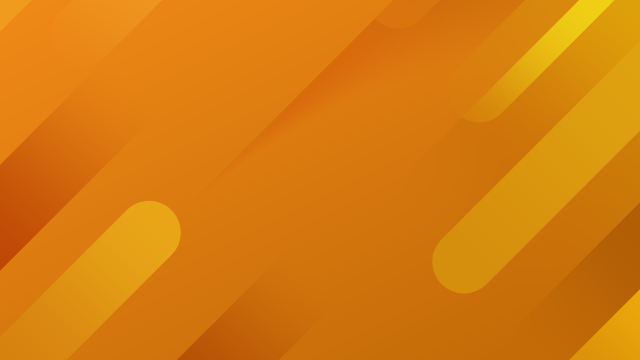
Reproduce this background procedurally as a Shadertoy shader.

```glsl
const float RADIUS = 0.088;

// Antialiased coverage where the signed distance is negative
float cover(float d) {
    return clamp(0.5 - d * iResolution.y, 0.0, 1.0);
}

// Diagonal strip between two values of the across coordinate
float strip(float across, float lo, float hi) {
    return cover(max(lo - across, across - hi) * 0.7071);
}

// Half-infinite rounded bar starting at tip; side +1 runs up right, -1 down left
float bar(vec2 p, vec2 tip, float side) {
    vec2 dir = side * vec2(0.7071);
    vec2 q = p - tip;
    return cover(length(q - dir * max(dot(q, dir), 0.0)) - RADIUS);
}

void mainImage(out vec4 fragColor, in vec2 fragCoord) {
    vec2 p = fragCoord / iResolution.y;
    p.x += 0.5 * (16.0 / 9.0 - iResolution.x / iResolution.y);
    float across = p.x + 1.0 - p.y;
    float along = p.x + p.y;

    // Orange base, darker to the lower right
    float shade = clamp(0.6 * (1.0 - p.y) + 0.3 * p.x, 0.0, 1.0);
    vec3 col = mix(vec3(0.94, 0.54, 0.09), vec3(0.77, 0.42, 0.03), shade);

    // Upper left corner and its soft bar
    col = mix(col, vec3(0.94, 0.62, 0.12), 0.85 * strip(across, -1.0, 0.088));
    float softBar = bar(p, vec2(0.229, 0.903), 1.0) * smoothstep(0.95, 1.5, along);
    col = mix(col, vec3(0.94, 0.61, 0.13), 0.75 * softBar);

    // Red strip fading up right
    float redStrip = strip(across, 0.458, 0.752) * (1.0 - smoothstep(0.15, 1.15, along));
    col = mix(col, vec3(0.74, 0.27, 0.02), redStrip);

    // Shadow widening along the central fold
    float fold = across - 1.093;
    float reach = 0.15 * pow(max(along - 0.9, 0.0), 2.0) + 0.01;
    float shadow = (1.0 - smoothstep(0.1 * reach, 1.8 * reach, fold))
        * smoothstep(0.85, 1.6, along) * strip(across, 1.093, 1.609);
    vec3 shadowColor = mix(vec3(0.85, 0.41, 0.05), vec3(0.78, 0.41, 0.03), smoothstep(1.8, 2.4, along));
    col = mix(col, shadowColor, 0.9 * shadow);
    float foldBar = bar(p, vec2(1.106, 1.009), 1.0) * cover(-fold);
    col = mix(col, vec3(0.87, 0.48, 0.06), 0.6 * foldBar);

    // Lower dark strip
    float darkStrip = strip(across, 1.491, 1.775) * (1.0 - smoothstep(0.35, 1.12, along));
    col = mix(col, vec3(0.70, 0.30, 0.02), darkStrip);

    // Right side: darker layer turning gold toward the corner
    float rightSide = cover(1.609 - across);
    col = mix(col, vec3(0.79, 0.44, 0.03), 0.55 * rightSide * smoothstep(1.5, 2.0, along));
    col = mix(col, vec3(0.87, 0.63, 0.04), rightSide * smoothstep(1.95, 2.8, along));

    // Upper right bar with a bright yellow half
    float upperBar = bar(p, vec2(1.331, 0.748), 1.0);
    float glow = smoothstep(1.95, 2.65, along);
    col = mix(col, vec3(0.85, 0.56, 0.05), upperBar * mix(0.12, 0.8, glow));
    col = mix(col, vec3(0.94, 0.81, 0.08), upperBar * rightSide * mix(0.12, 1.0, glow));

    // Shaded layers in the lower right
    float lowerSide = cover(2.141 - across);
    col = mix(col, vec3(0.78, 0.47, 0.03), 0.6 * lowerSide * smoothstep(1.6, 2.3, along));
    col = mix(col, vec3(0.70, 0.37, 0.02), cover(2.340 - across) * smoothstep(1.45, 2.1, along));
    vec3 cornerColor = mix(vec3(0.86, 0.57, 0.04), vec3(0.92, 0.65, 0.04), smoothstep(1.58, 1.95, along));
    col = mix(col, cornerColor, cover((2.581 - across) * 0.7071));

    // Two solid golden bars
    vec3 leftGold = mix(vec3(0.84, 0.51, 0.06), vec3(0.91, 0.65, 0.09), smoothstep(0.0, 0.85, along));
    col = mix(col, leftGold, bar(p, vec2(0.414, 0.354), -1.0));
    vec3 rightGold = mix(vec3(0.84, 0.56, 0.05), vec3(0.87, 0.63, 0.06), smoothstep(1.5, 2.6, along));
    col = mix(col, rightGold, bar(p, vec2(1.289, 0.273), 1.0));

    fragColor = vec4(col, 1.0);
}
```
